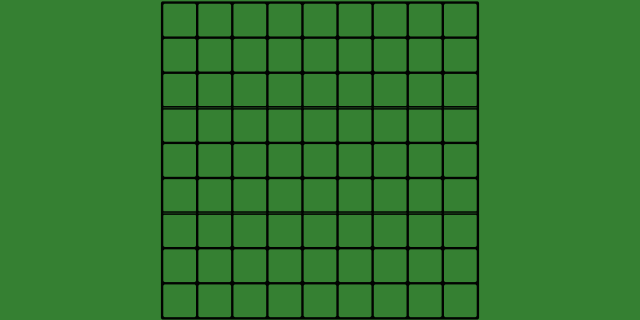
A WebGL 2 fragment shader for this pattern:

```glsl
#version 300 es
precision highp float;
// A square board of 9 x 9 green cells ruled in black on a green ground.
// Rounded-box distances cut the cells out of one dark slab, and two
// horizontal seams, one and a half cells off centre, are split in two.

uniform vec2 u_resolution;
out vec4 outColor;

const vec3 GREEN = vec3(0.208, 0.502, 0.196);
const vec3 INK = vec3(0.004, 0.012, 0.004);
const float CELLS = 9.0;
const float CELL = 0.10965;        // cell pitch, in canvas heights
const float LINE = 0.0037;         // half width of a ruled line
const float SEAM = 0.0056;         // half width of a split seam
const float GAP = 0.0014;          // half width of the slit in a seam
const float CENTER_Y = 0.4986;

float roundedBox(vec2 p, vec2 halfSize, float radius) {
    vec2 q = abs(p) - halfSize + radius;
    return length(max(q, 0.0)) + min(max(q.x, q.y), 0.0) - radius;
}

// Antialiased coverage of the inside of a distance field.
float coverage(float dist, float pixel) {
    return clamp(0.5 - dist / pixel, 0.0, 1.0);
}

// Distance to the nearest cell, with the index held inside the board.
float cellDistance(vec2 p, float pitch, float count, float inset) {
    float reach = 0.5 * (count - 1.0);
    vec2 index = clamp(floor(p / pitch + 0.5), -reach, reach);
    return roundedBox(p - index * pitch, vec2(0.5 * pitch - inset), 0.006);
}

void main() {
    float pixel = 1.0 / u_resolution.y;
    vec2 p = gl_FragCoord.xy * pixel;
    p -= vec2(0.5 * u_resolution.x * pixel, CENTER_Y);

    // Dark slab with the cells removed
    float halfBoard = 0.5 * CELLS * CELL + LINE;
    float slab = coverage(roundedBox(p, vec2(halfBoard), 0.006), pixel);
    float ink = slab * (1.0 - coverage(cellDistance(p, CELL, CELLS, LINE), pixel));

    // Wider seams, each with a faint slit between the vertical rules
    float seamDist = abs(abs(p.y) - 1.5 * CELL);
    float seam = slab * coverage(seamDist - SEAM, pixel);
    float ruleDist = abs(fract(p.x / CELL) - 0.5) * CELL;
    float slit = coverage(seamDist - GAP, pixel) * coverage(LINE - ruleDist, pixel);
    ink = max(ink, seam) * (1.0 - 0.6 * slit);

    outColor = vec4(mix(GREEN, INK, ink), 1.0);
}
```
